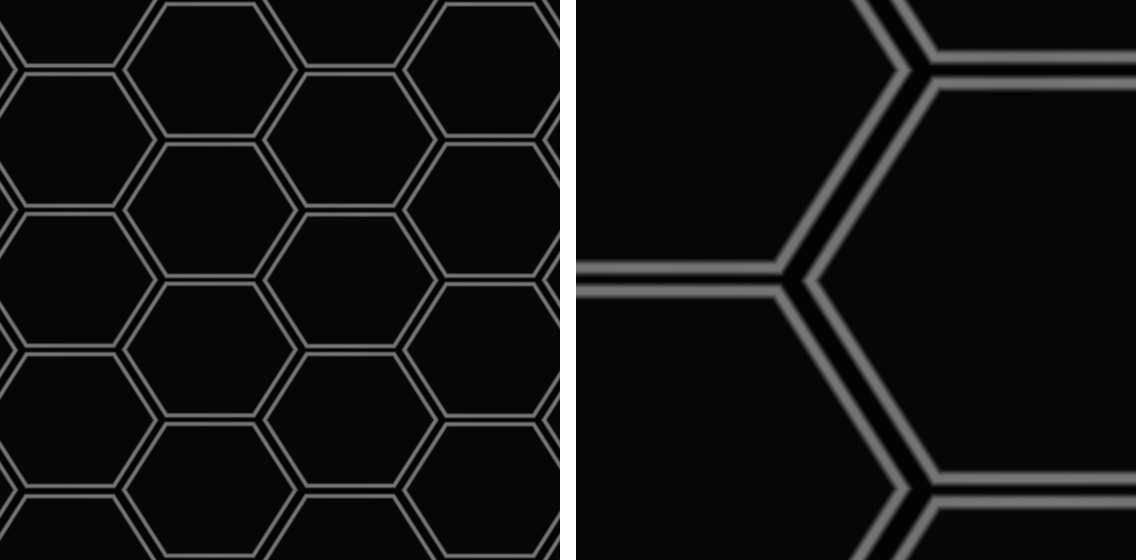
Left, the full canvas; right, a detail of the centre.
Give the GLSL for this pattern, as a WebGL 1 fragment shader.

```glsl
precision highp float;

uniform vec2 u_resolution;

// Lattice: two interleaved grids of hexagons, 2 periods across and 4 down
const vec2 PERIOD = vec2(0.5, 0.25);
const vec2 FIRST_CENTER = vec2(0.125, 0.0);

// Hexagon outline, measured to the middle of the line
const float HALF_HEIGHT = 0.1176;
const float HALF_WIDTH = 0.153;
const float HALF_TOP_EDGE = 0.078;

// Line profile: flat core, then a soft falloff
const float LINE_CORE = 0.001;
const float LINE_REACH = 0.0062;

// Small irregularities
const float CENTER_JITTER = 0.0016;
const float BOTTOM_ROW_SLIP = 0.0035;
const float SHADE_VARIATION = 0.06;
const float SHADE_SCALE = 14.0;

const vec3 FILL_COLOR = vec3(0.023);
const vec3 GAP_COLOR = vec3(0.012);
const vec3 LINE_COLOR = vec3(0.460, 0.455, 0.458);

vec2 hashGradient(vec2 cell) {
    float angle = 6.2832 * fract(sin(dot(cell, vec2(127.1, 311.7))) * 4375.85);
    return vec2(cos(angle), sin(angle));
}

float gradientNoise(vec2 p) {
    vec2 i = floor(p);
    vec2 f = p - i;
    vec2 w = f * f * (3.0 - 2.0 * f);
    float a = dot(hashGradient(i), f);
    float b = dot(hashGradient(i + vec2(1.0, 0.0)), f - vec2(1.0, 0.0));
    float c = dot(hashGradient(i + vec2(0.0, 1.0)), f - vec2(0.0, 1.0));
    float d = dot(hashGradient(i + vec2(1.0, 1.0)), f - vec2(1.0, 1.0));
    return mix(mix(a, b, w.x), mix(c, d, w.x), w.y);
}

// Signed distance with mitred corners, negative inside
float hexagonDistance(vec2 p) {
    p = abs(p);
    vec2 slantNormal = normalize(vec2(HALF_HEIGHT, HALF_WIDTH - HALF_TOP_EDGE));
    float slant = dot(p - vec2(HALF_WIDTH, 0.0), slantNormal);
    return max(slant, p.y - HALF_HEIGHT);
}

// Distance to the nearest hexagon of one grid, each slightly displaced
float gridDistance(vec2 p, vec2 origin) {
    vec2 center = origin + PERIOD * floor((p - origin) / PERIOD + 0.5);
    vec2 seed = center * 9.7 + 0.37;
    vec2 jitter = vec2(gradientNoise(seed), gradientNoise(seed + 31.3));
    float slip = BOTTOM_ROW_SLIP * (1.0 - step(0.01, center.y));
    return hexagonDistance(p - center - CENTER_JITTER * jitter + vec2(0.0, slip));
}

void main() {
    float pixel = 1.0 / min(u_resolution.x, u_resolution.y);
    vec2 p = gl_FragCoord.xy * pixel;

    float d = min(gridDistance(p, FIRST_CENTER),
                  gridDistance(p, FIRST_CENTER + 0.5 * PERIOD));

    // Cell interiors and the darker channel between them
    vec3 color = mix(FILL_COLOR, GAP_COLOR, smoothstep(-pixel, pixel, d));

    // Soft outline with slightly uneven brightness
    float reach = max(LINE_REACH, LINE_CORE + 1.5 * pixel);
    float line = 1.0 - smoothstep(LINE_CORE, reach, abs(d));
    float shade = 1.0 + SHADE_VARIATION * gradientNoise(p * SHADE_SCALE);
    color = mix(color, LINE_COLOR * shade, line);

    gl_FragColor = vec4(color, 1.0);
}
```
